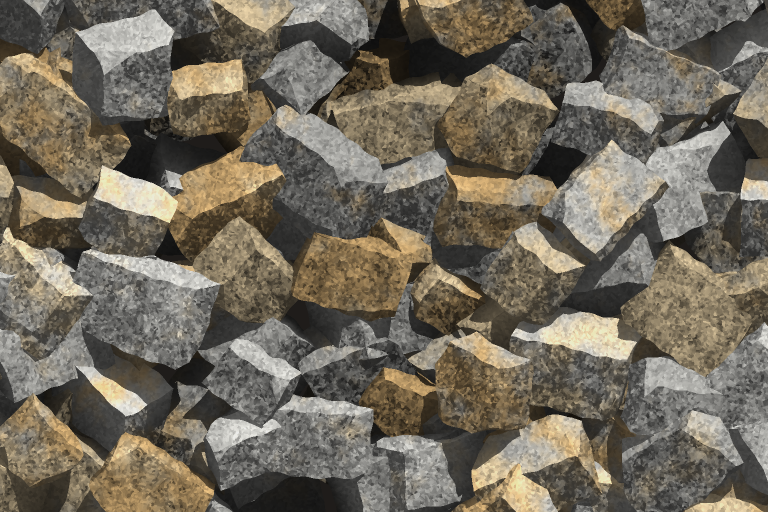
A WebGL 2 fragment shader for this texture:

```glsl
#version 300 es
precision highp float;

uniform vec2 u_resolution;
out vec4 fragColor;

const float CELL = 0.18;          // grid spacing of the stones, in canvas heights
const float JITTER = 0.7;         // scatter of the stone centres, in cells
const float DEPTH_SPREAD = 0.85;  // scatter towards the viewer
const float LAYER_DROP = 0.7;     // distance between front and back layer
const float BOUND = 1.08;         // largest stone radius
const float CHAMFER = 0.8;        // how far out corners are broken off
const float ROUGHNESS = 0.5;
const float AMBIENT = 0.48;
const float SUN = 0.72;
const int SAMPLES = 2;            // supersampling per axis
const vec3 SUN_DIR = vec3(0.28, 0.64, 0.715);
const vec3 GREY = vec3(0.655, 0.66, 0.66);
const vec3 TAN = vec3(0.73, 0.665, 0.545);
const vec3 OCHRE = vec3(0.68, 0.55, 0.36);
const vec3 GAP = vec3(0.12, 0.11, 0.10);

struct Hit { float t; vec3 normal; vec3 id; };

vec3 hash3(vec3 p) {
  p = fract(p * vec3(0.1031, 0.1030, 0.0973));
  p += dot(p, p.yxz + 33.33);
  return fract((p.xxy + p.yxx) * p.zyx);
}

mat3 rotation(vec3 a) {
  vec3 c = cos(a), s = sin(a);
  return mat3(c.z, s.z, 0, -s.z, c.z, 0, 0, 0, 1)
       * mat3(1, 0, 0, 0, c.x, s.x, 0, -s.x, c.x)
       * mat3(c.y, 0, -s.y, 0, 1, 0, s.y, 0, c.y);
}

float layeredSines(vec2 p) {
  float sum = 0.0, amp = 0.5;
  for (int i = 0; i < 5; i++) {
    sum += amp * sin(p.x + 1.3 * sin(p.y)) * cos(p.y + 0.7 * sin(p.x));
    p = mat2(1.5, 1.2, -1.2, 1.5) * p + 2.7;
    amp *= 0.62;
  }
  return sum;
}

// Random vector of the nearest cell: one flat chip of broken stone
vec3 chip(vec2 p) {
  vec2 base = floor(p);
  float nearest = 9.0;
  vec3 value = vec3(0.5);
  for (int y = -1; y <= 1; y++)
  for (int x = -1; x <= 1; x++) {
    vec2 cell = base + vec2(x, y);
    vec3 r = hash3(vec3(cell, 7.0));
    vec2 d = cell + r.xy - p;
    float dist = dot(d, d);
    if (dist < nearest) { nearest = dist; value = hash3(vec3(cell, 91.0)); }
  }
  return value - 0.5;
}

// Ray against a rotated box with broken corners
void hitStone(vec3 ro, vec3 rd, vec3 id, inout Hit best) {
  vec3 place = hash3(id + 11.0);
  vec3 center = vec3(id.xy + 0.5 + 0.5 * id.z + JITTER * (place.xy - 0.5),
                     (place.z - 0.5) * DEPTH_SPREAD - id.z * LAYER_DROP);
  vec3 offset = cross(center - ro, rd);
  if (dot(offset, offset) > BOUND * BOUND) return;

  vec3 turn = hash3(id + 37.0), girth = hash3(id + 53.0);
  mat3 frame = rotation(vec3(0.1, -0.7, -0.85) + vec3(0.7, 1.4, 1.7) * turn);
  vec3 size = mix(vec3(0.5, 0.38, 0.32), vec3(0.82, 0.54, 0.44), girth);
  size *= mix(0.66, 1.0, max(fract(place.x * 7.0 + girth.y), id.z));
  vec3 o = (ro - center) * frame, d = rd * frame;
  o += 0.020 * sin(o.yzx * 8.0 + id) + 0.009 * sin(o.zxy * 25.0 + id.yxz);

  vec3 inv = 1.0 / d, mid = -o * inv, reach = abs(inv) * size;
  vec3 tIn = mid - reach, tOut = mid + reach;
  float near = max(max(tIn.x, tIn.y), tIn.z);
  float far = min(min(tOut.x, tOut.y), tOut.z);
  vec3 normal = -sign(d) * step(tIn.yzx, tIn) * step(tIn.zxy, tIn);
  for (int i = 0; i < 5; i++) {
    vec3 n = normalize(hash3(id + 9.7 * float(i) + 83.0) - 0.5);
    float slope = dot(n, d);
    float t = (CHAMFER * dot(abs(n), size) - dot(n, o)) / slope;
    if (slope > 0.0) far = min(far, t);
    else if (t > near) { near = t; normal = n; }
  }
  if (near < far && near > 0.0 && near < best.t) best = Hit(near, frame * normal, id);
}

Hit trace(vec3 ro, vec3 rd, ivec2 reach, vec3 skip) {
  Hit best = Hit(1e3, vec3(0, 0, 1), vec3(-99));
  for (int layer = 0; layer < 2; layer++)
  for (int y = -1; y <= reach.y; y++)
  for (int x = -1; x <= reach.x; x++) {
    float z = float(layer);
    vec3 id = vec3(floor(ro.xy - 0.5 * z) + vec2(x, y), z);
    if (id != skip) hitStone(ro, rd, id, best);
  }
  return best;
}

vec3 shade(vec2 p) {
  vec3 ro = vec3(p, 3.0), rd = vec3(0, 0, -1);
  Hit hit = trace(ro, rd, ivec2(1), vec3(-77));
  if (hit.t > 100.0) return GAP;
  vec3 pos = ro + rd * hit.t;

  // Chipped surface and mineral stains
  vec3 tone = hash3(hit.id + 5.0);
  vec2 q = p + 13.0 * tone.xy;
  float stain = layeredSines(q * 4.0);
  q += 0.04 * vec2(stain, layeredSines(q.yx * 5.0));
  vec3 grain = chip(q * 36.0);
  vec3 bump = 0.55 * chip(q * 6.0) + 0.65 * chip(q * 15.0) + 0.9 * grain;
  vec3 n = normalize(hit.normal + ROUGHNESS * bump);
  float warm = smoothstep(0.25, 0.8, tone.x + 0.4 * stain);
  float rust = smoothstep(0.4, 1.0, tone.y + 0.6 * layeredSines(q * 3.0 + 8.0));
  vec3 albedo = mix(mix(GREY, TAN, warm), OCHRE, 0.8 * rust * warm);
  albedo *= 0.86 + 0.26 * tone.z + 0.18 * grain.z + 0.12 * stain;

  // Sunlight with cast shadows, skylight fading into the gaps
  float sun = max(dot(n, SUN_DIR), 0.0) * smoothstep(-0.05, 0.1, dot(hit.normal, SUN_DIR));
  if (sun > 0.0 && trace(pos, SUN_DIR, ivec2(2, 3), hit.id).t < 100.0) sun = 0.0;
  float sky = AMBIENT * mix(0.28, 1.0, smoothstep(-0.75, 0.4, pos.z)) * (0.9 + 0.2 * n.y);
  return albedo * (sky * vec3(1.01, 1.0, 0.98) + SUN * sun * vec3(1.01, 1.0, 0.97));
}

void main() {
  vec3 color = vec3(0);
  for (int y = 0; y < SAMPLES; y++)
  for (int x = 0; x < SAMPLES; x++) {
    vec2 sub = (vec2(x, y) + 0.5) / float(SAMPLES) - 0.5;
    color += shade((gl_FragCoord.xy + sub) / (u_resolution.y * CELL));
  }
  fragColor = vec4(min(color / float(SAMPLES * SAMPLES), 0.92), 1.0);
}
```
